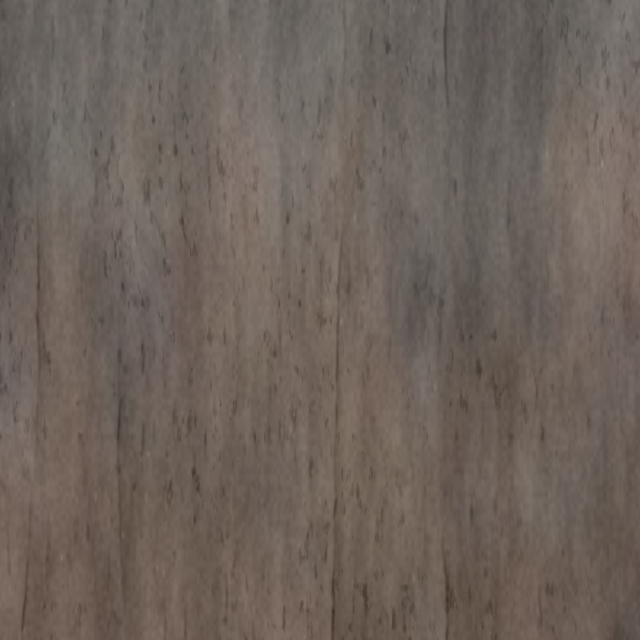
Write a WebGL 2 fragment shader that draws this texture.

```glsl
#version 300 es
precision highp float;
// Weathered wood: soft vertical grain, grey above and brown below, with broken seams and pores.

#define COOL_GREY vec3(0.434, 0.410, 0.394)
#define WARM_BROWN vec3(0.444, 0.380, 0.340)
#define STREAK_CONTRAST 0.10
#define BAND_CONTRAST 0.11
#define FIBRE_CONTRAST 0.085
#define SPECKLE_CONTRAST 0.042
#define SEAM_COUNT 7
#define SEAM_WIDTH 0.0024
#define SEAM_DEPTH 0.12
#define CRACK_DEPTH 0.12
#define PORE_DEPTH 0.065
#define CONTOUR_DEPTH 0.07

uniform vec2 u_resolution;
out vec4 fragColor;

float hash(vec2 p) {
    vec3 q = fract(p.xyx * 0.1031);
    q += dot(q, q.yzx + 33.33);
    return fract((q.x + q.y) * q.z);
}

float noise(vec2 p) {
    vec2 cell = floor(p), f = fract(p);
    f = f * f * (3.0 - 2.0 * f);
    float low = mix(hash(cell), hash(cell + vec2(1, 0)), f.x);
    float high = mix(hash(cell + vec2(0, 1)), hash(cell + vec2(1, 1)), f.x);
    return mix(low, high, f.y);
}

float fbm(vec2 p) {
    float sum = 0.0, weight = 0.533;
    for (int i = 0; i < 4; i++) {
        sum += weight * noise(p);
        p = p * 2.03 + 17.7;
        weight *= 0.5;
    }
    return sum;
}

// Tapered vertical marks, at most one per cell, in staggered columns
float flecks(vec2 p, vec2 cells, float halfWidth, float chance, float seed) {
    p *= cells;
    p.y += 5.0 * hash(vec2(floor(p.x), seed));
    vec2 id = floor(p) + seed, f = fract(p);
    float centre = mix(0.35, 0.65, hash(id + 3.1));
    float halfLength = mix(0.15, 0.48, hash(id + 7.7));
    float across = 1.0 - smoothstep(0.0, halfWidth, abs(f.x - centre));
    float along = 1.0 - smoothstep(0.2 * halfLength, halfLength, abs(f.y - 0.5));
    return step(hash(id + 13.3), chance) * across * along * mix(0.2, 1.0, hash(id + 19.9));
}

// Long wandering seams: a broken dark line, shade to its right, a pale lip to its left
float seams(vec2 p) {
    float sum = 0.0;
    for (int i = 0; i < SEAM_COUNT; i++) {
        float k = float(i);
        float x = (k + mix(0.1, 0.9, hash(vec2(k, 41.0)))) / float(SEAM_COUNT);
        x += 0.026 * (noise(vec2(p.y * 2.5, k * 9.0)) - 0.5);
        x += 0.008 * (fbm(vec2(p.y * 14.0, k * 5.0)) - 0.5);
        float d = p.x - x;
        float broken = smoothstep(0.4, 0.85, noise(vec2(p.y * 4.0 + 30.0, k * 7.0)));
        float frayed = smoothstep(0.15, 0.75, noise(vec2(p.y * 34.0, k * 11.0)));
        float line = exp(-d * d / (SEAM_WIDTH * SEAM_WIDTH)) * mix(0.3, 1.0, frayed);
        float side = smoothstep(-0.002, 0.003, d);
        float shade = side * exp(-abs(d) / 0.020) * 0.36;
        float lip = (1.0 - side) * exp(-abs(d) / 0.012) * 0.20;
        sum += line * broken + (shade - lip) * (0.3 + 0.7 * broken);
    }
    return sum;
}

// Thin ragged growth lines, stronger toward the bottom
float contours(vec2 p) {
    float field = fbm(p * vec2(11.0, 2.6) + 51.0) * 4.0;
    float line = 1.0 - smoothstep(0.01, 0.10, abs(fract(field) - 0.5));
    float patches = smoothstep(0.5, 0.8, fbm(p * vec2(16.0, 9.0) + 23.0));
    return line * patches * (1.0 - smoothstep(0.25, 0.6, p.y));
}

void main() {
    vec2 uv = gl_FragCoord.xy / u_resolution;
    vec2 grain = uv;
    grain.x += 0.02 * (noise(uv * vec2(4.0, 2.5)) - 0.5);

    // Broad tint: cool at the top, warm at the bottom
    float cloud = fbm(uv * vec2(5.5, 4.0) + 9.0) - 0.5;
    float streak = fbm(grain * vec2(10.0, 1.3) + 4.0) - 0.5;
    float stain = fbm(uv * vec2(9.0, 5.0) + 140.0) - 0.5;
    float warmth = smoothstep(0.0, 1.0, 1.0 - uv.y + 0.5 * cloud + 0.5 * streak + 0.9 * stain);
    vec3 colour = mix(COOL_GREY, WARM_BROWN, warmth);
    colour.g += 0.022 * (fbm(uv * vec2(8.0, 4.0) + 95.0) - 0.5);

    // Grain from wide streaks down to fine fibres
    float tone = STREAK_CONTRAST * streak + 0.10 * cloud;
    tone += BAND_CONTRAST * (fbm(grain * vec2(24.0, 3.0) + 70.0) - 0.5);
    tone += FIBRE_CONTRAST * (fbm(grain * vec2(75.0, 12.0) + 33.0) - 0.5);
    tone += SPECKLE_CONTRAST * (noise(uv * vec2(200.0, 110.0)) - 0.5);
    tone -= 0.018 * (1.0 - smoothstep(0.0, 0.25, uv.y));

    // Irregular pores gathered in worn patches, seams, cracks and a few pale flecks
    float worn = smoothstep(0.35, 0.7, fbm(uv * vec2(10.0, 5.0) + 80.0));
    float pores = smoothstep(0.58, 0.88, fbm(grain * vec2(120.0, 38.0) + 60.0));
    tone -= PORE_DEPTH * pores * mix(0.4, 1.6, worn);
    tone -= SEAM_DEPTH * seams(uv);
    float ragged = mix(0.4, 1.0, noise(uv * vec2(150.0, 70.0) + 7.0));
    vec2 bent = grain + vec2(0.004 * noise(uv * vec2(20.0, 30.0)), 0.0);
    tone -= CRACK_DEPTH * ragged * flecks(bent, vec2(48.0, 8.0), 0.22, 0.10, 2.0);
    tone -= CONTOUR_DEPTH * ragged * contours(uv);
    tone += 0.06 * flecks(grain, vec2(90.0, 45.0), 0.32, 0.03, 110.0);

    colour += tone * vec3(1.0, 0.98, 0.95);
    fragColor = vec4(clamp(colour, 0.0, 1.0), 1.0);
}
```
